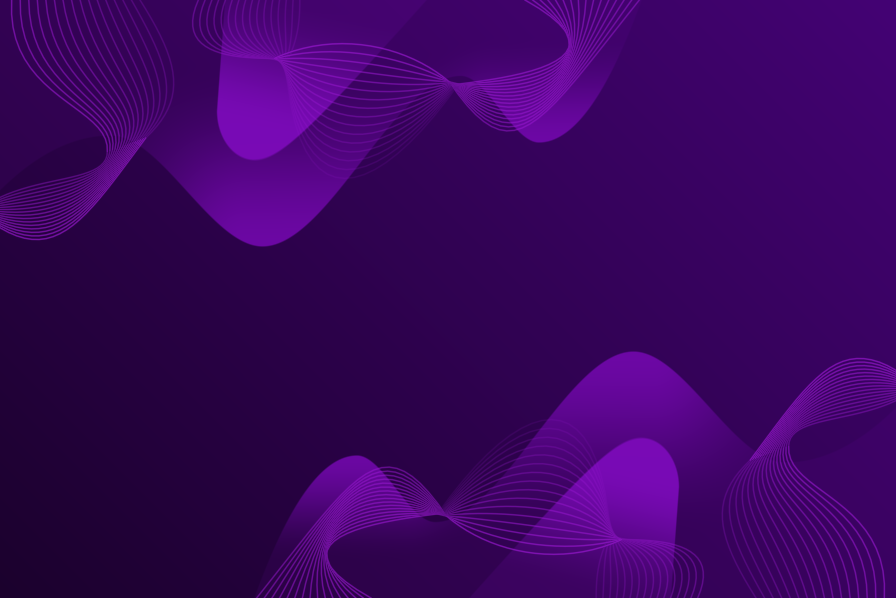
Reproduce this background procedurally as a Shadertoy shader.

```glsl
// Violet gradient with glowing folded waves and fine line ribbons in two opposite corners.

const vec2 CANVAS = vec2(7.68, 5.12);

float segmentDistance(vec2 p, vec2 a, vec2 b) {
    vec2 ab = b - a;
    float h = clamp(dot(p - a, ab) / max(dot(ab, ab), 1e-6), 0.0, 1.0);
    return length(p - a - ab * h);
}

// Fan of lines blended between two cubic Bezier edges; fade is the ink at each edge.
float ribbon(vec2 p, mat4x2 edgeA, mat4x2 edgeB, vec2 fade, float px) {
    const int STEPS = 20;
    const int LINES = 16;
    float ink = 0.0;
    vec2 a0 = edgeA[0], b0 = edgeB[0];
    for (int k = 1; k <= STEPS; k++) {
        float s = float(k) / float(STEPS), r = 1.0 - s;
        vec4 weights = vec4(r * r * r, 3.0 * r * r * s, 3.0 * r * s * s, s * s * s);
        vec2 a1 = edgeA * weights, b1 = edgeB * weights;
        vec2 low = min(min(a0, b0), min(a1, b1)) - 0.03;
        vec2 high = max(max(a0, b0), max(a1, b1)) + 0.03;
        if (all(greaterThan(p, low)) && all(lessThan(p, high))) {
            for (int i = 0; i < LINES; i++) {
                float t = float(i) / float(LINES - 1);
                float d = segmentDistance(p, mix(a0, b0, t), mix(a1, b1, t));
                ink = max(ink, mix(fade.x, fade.y, t) * (1.0 - smoothstep(0.0, 0.004 + px, d)));
            }
        }
        a0 = a1;
        b0 = b1;
    }
    return ink;
}

// Lower rim of the long wave, measured down from the top.
float waveRim(float x) {
    float left = max(0.95 - x, 0.0) / 0.95;
    float y = 1.16 + 0.47 * left * left;
    y += 0.95 * smoothstep(0.95, 2.25, x);
    y -= 1.46 * smoothstep(2.25, 3.95, x);
    y += 0.57 * smoothstep(3.95, 4.62, x);
    float fall = max(x - 4.62, 0.0) / 0.88;
    return y - 1.22 * fall * fall;
}

// Signed depth inside the front fold: round left side, long slanted right side.
float foldDepth(vec2 p) {
    float u = p.x - 2.18;
    if (u > 0.0) return 0.65 * (1.37 - (sqrt(1.3 * u * u + 0.1225) - 0.35) - p.y);
    float lean = max(1.0 - p.y / 0.95, 0.0);
    vec2 e = vec2(-u / (0.32 - 0.07 * lean), max(p.y - 0.95, 0.0) / 0.42);
    return 0.32 * (1.0 - length(e));
}

void mainImage(out vec4 fragColor, in vec2 fragCoord) {
    vec2 uv = fragCoord / iResolution.xy;
    vec2 p = vec2(uv.x, 1.0 - uv.y) * CANVAS;
    float px = CANVAS.y / iResolution.y;

    // Diagonal background
    float diagonal = (p.x + CANVAS.y - p.y) / (CANVAS.x + CANVAS.y);
    vec3 color = mix(vec3(0.105, 0.004, 0.175), vec3(0.265, 0.008, 0.455), diagonal);

    // Half-turn symmetry: the lower half repeats the upper one
    if (p.y > 0.5 * CANVAS.y) p = CANVAS - p;

    // Long wave, brightest along its rim
    float slope = (waveRim(p.x + 0.01) - waveRim(p.x - 0.01)) / 0.02;
    float depth = (waveRim(p.x) - p.y) / sqrt(1.0 + slope * slope);
    float height = p.y / mix(2.15, 1.25, smoothstep(3.3, 4.2, p.x));
    float glow = 0.1 + 0.8 * smoothstep(0.25, 1.0, height) * smoothstep(0.7, 2.1, p.x);
    color = mix(color, vec3(0.45, 0.03, 0.68), glow * smoothstep(-px, px, depth));

    // Front fold
    float shine = 0.14 + 0.82 * smoothstep(-0.1, 1.1, p.y - 0.25 * (p.x - 2.2));
    color = mix(color, vec3(0.48, 0.04, 0.72), shine * smoothstep(-px, px, foldDepth(p)));

    // Corner ribbon: hanging sheet, then its turned end
    float ink = ribbon(p, mat4x2(0.1, 0.0, 0.05, 0.85, 0.95, 0.9, 0.92, 1.3),
                       mat4x2(1.2, 0.0, 1.55, 0.55, 1.6, 0.85, 1.25, 1.18), vec2(0.6, 0.25), px);
    ink = max(ink, ribbon(p, mat4x2(0.92, 1.3, 0.92, 1.55, 0.4, 1.5, 0.0, 1.69),
                          mat4x2(1.25, 1.18, 0.75, 1.85, 0.5, 2.25, 0.0, 1.95), vec2(0.4, 0.65), px));

    // Middle ribbon: top loop, wide fan, crossing and rising tail
    ink = max(ink, ribbon(p, mat4x2(1.7, 0.0, 1.5, 0.45, 1.95, 0.5, 2.35, 0.5),
                          mat4x2(2.57, 0.0, 2.57, 0.2, 2.55, 0.35, 2.45, 0.55), vec2(0.4, 0.2), px));
    ink = max(ink, ribbon(p, mat4x2(2.35, 0.5, 2.9, 0.25, 3.5, 0.4, 3.85, 0.7),
                          mat4x2(2.45, 0.55, 2.55, 1.9, 3.2, 1.75, 3.93, 0.72), vec2(0.65, 0.12), px));
    ink = max(ink, ribbon(p, mat4x2(3.93, 0.72, 4.5, 0.65, 5.4, 0.5, 4.5, 0.0),
                          mat4x2(3.85, 0.7, 4.4, 1.5, 4.6, 1.1, 5.48, 0.0), vec2(0.6, 0.5), px));
    color = mix(color, vec3(0.62, 0.1, 0.84), ink);

    fragColor = vec4(color, 1.0);
}
```
